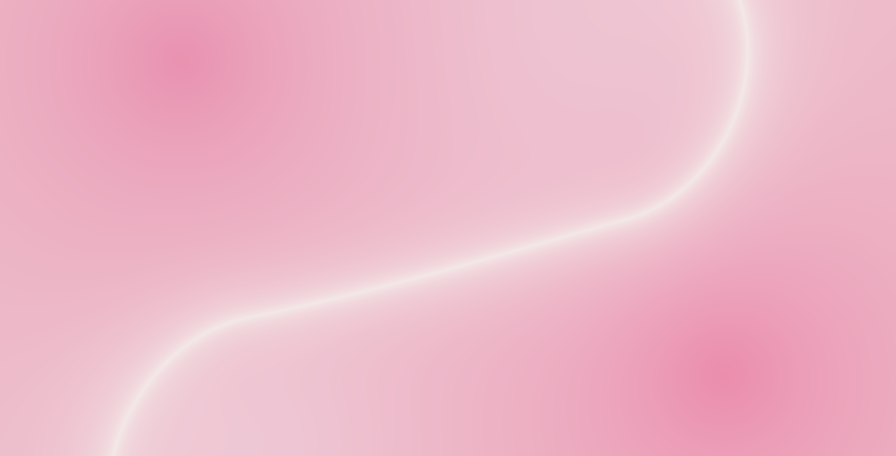
Write a WebGL 2 fragment shader that draws this background.

```glsl
#version 300 es
precision highp float;
// Soft pink backdrop crossed by a pale, glowing S-shaped ribbon edge.

uniform vec2 u_resolution;
out vec4 fragColor;

float segmentDistance(vec2 p, vec2 a, vec2 b) {
    vec2 ab = b - a;
    return length(p - a - ab * clamp(dot(p - a, ab) / dot(ab, ab), 0.0, 1.0));
}

vec2 bezier(vec2 a, vec2 b, vec2 c, vec2 d, float t) {
    float s = 1.0 - t;
    return s * s * s * a + 3.0 * s * t * (s * b + t * c) + t * t * t * d;
}

float bezierDistance(vec2 p, vec2 a, vec2 b, vec2 c, vec2 d) {
    float nearest = 10.0;
    vec2 previous = a;
    for (int i = 1; i <= 20; i++) {
        vec2 next = bezier(a, b, c, d, float(i) / 20.0);
        nearest = min(nearest, segmentDistance(p, previous, next));
        previous = next;
    }
    return nearest;
}

// Three joined curves, with straight tails beyond the canvas
float ribbonDistance(vec2 p) {
    vec2 bottom = vec2(0.249, 0.0), lowerBend = vec2(0.539, 0.302);
    vec2 upperBend = vec2(1.385, 0.521), top = vec2(1.626, 1.0);
    float d = bezierDistance(p, bottom, vec2(0.277, 0.124), vec2(0.385, 0.268), lowerBend);
    d = min(d, bezierDistance(p, lowerBend, vec2(0.846, 0.363), vec2(1.129, 0.451), upperBend));
    d = min(d, bezierDistance(p, upperBend, vec2(1.565, 0.575), vec2(1.693, 0.799), top));
    d = min(d, segmentDistance(p, vec2(0.22, -0.13), bottom));
    return min(d, segmentDistance(p, top, vec2(1.58, 1.14)));
}

// Broad rounded patch of light
float softPatch(vec2 p, vec2 center, vec2 radius) {
    vec2 q = (p - center) / radius;
    return exp(-dot(q, q));
}

// Spot with a bright core and a long falloff
float spot(vec2 p, vec2 center, float radius) {
    vec2 q = p - center;
    return exp(-sqrt(dot(q, q) + 0.001) / radius);
}

void main() {
    vec2 p = gl_FragCoord.xy / u_resolution * vec2(1.97, 1.0);
    float d = ribbonDistance(p);

    // Base and pale patches inside the two bends
    vec3 color = vec3(0.93, 0.745, 0.795);
    vec3 pale = vec3(0.94, 0.835, 0.87);
    color = mix(color, pale, 0.85 * softPatch(p, vec2(1.3, 0.8), vec2(0.5, 0.55)));
    color = mix(color, pale, 0.8 * softPatch(p, vec2(0.56, 0.05), vec2(0.4, 0.28)));

    // Deep pink spots
    color = mix(color, vec3(0.91, 0.56, 0.685), spot(p, vec2(0.398, 0.866), 0.34));
    color = mix(color, vec3(0.92, 0.54, 0.67), spot(p, vec2(1.59, 0.18), 0.4));

    // Wide glow, then the fine bright edge
    color = mix(color, vec3(0.95, 0.875, 0.885), 0.9 * exp(-d / 0.075));
    color = mix(color, vec3(0.955, 0.925, 0.915), 0.75 * exp(-d / 0.012));

    fragColor = vec4(color, 1.0);
}
```
